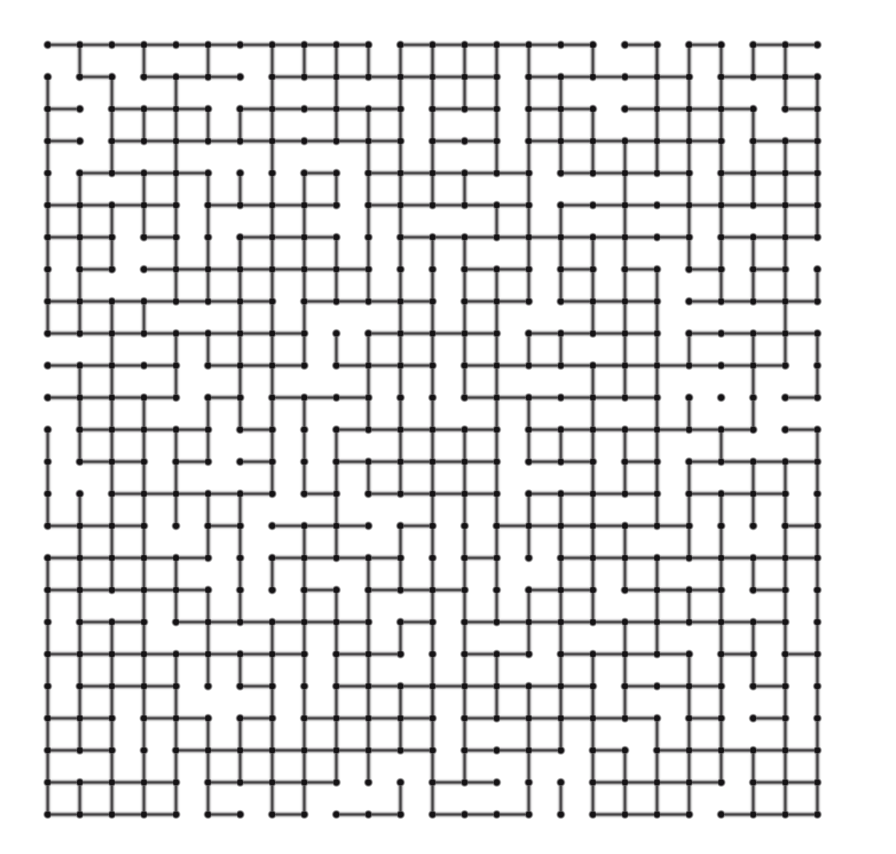
This pattern is drawn by a WebGL 2 fragment shader. Its source:

```glsl
#version 300 es
precision highp float;

uniform vec2 u_resolution;
out vec4 fragColor;

// Lengths are fractions of the canvas height
const vec2  GRID_ORIGIN  = vec2(0.0559, 0.0463);
const float GRID_STEP    = 0.03755;
const float LAST_NODE    = 24.0;
const float LINK_CHANCE  = 0.74;
const float LINE_SPREAD  = 0.00164;
const float LINE_INK     = 0.74;
const float DOT_RADIUS   = 0.0043;
const float DOT_SOFTNESS = 0.0018;
const float DOT_INK      = 0.93;
const float SEED         = 7.0;
const vec3  PAPER_COLOR  = vec3(1.0);
const vec3  INK_COLOR    = vec3(0.01, 0.0, 0.01);

float hash(vec3 p) {
    p = fract(p * vec3(0.1031, 0.1030, 0.0973));
    p += dot(p, p.yzx + 33.33);
    return fract((p.x + p.y) * p.z);
}

// 1 when the value lies on the lattice, from node 0 to the given last node
float inside(vec2 node, vec2 last) {
    vec2 within = step(vec2(0.0), node) * step(node, last);
    return within.x * within.y;
}

// Random link leaving a node to the right (axis 0) or upward (axis 1)
float hasLink(vec2 node, float axis) {
    vec2 last = vec2(LAST_NODE) - vec2(1.0 - axis, axis);
    float chosen = step(hash(vec3(node + SEED, axis * 5.0 + SEED)), LINK_CHANCE);
    return chosen * inside(node, last);
}

// Soft stroke profile across a link
float stroke(float dist, float pixel) {
    float spread = max(LINE_SPREAD, 0.4 * pixel);
    float t = dist / spread;
    return LINE_INK * exp(-0.5 * t * t);
}

void main() {
    float pixel = 1.0 / u_resolution.y;
    vec2 grid = (gl_FragCoord.xy * pixel - GRID_ORIGIN) / GRID_STEP;
    vec2 cell = floor(grid);
    vec2 node = floor(grid + 0.5);
    vec2 offset = (grid - node) * GRID_STEP;

    // Links between neighbouring nodes
    float across = hasLink(vec2(cell.x, node.y), 0.0) * stroke(abs(offset.y), pixel);
    float upward = hasLink(vec2(node.x, cell.y), 1.0) * stroke(abs(offset.x), pixel);

    // Round dot on every node
    float softness = max(DOT_SOFTNESS, 0.7 * pixel);
    float disc = 1.0 - smoothstep(DOT_RADIUS - softness, DOT_RADIUS + softness, length(offset));
    float dots = DOT_INK * disc * inside(node, vec2(LAST_NODE));

    float ink = max(dots, max(across, upward));
    fragColor = vec4(mix(PAPER_COLOR, INK_COLOR, ink), 1.0);
}
```
